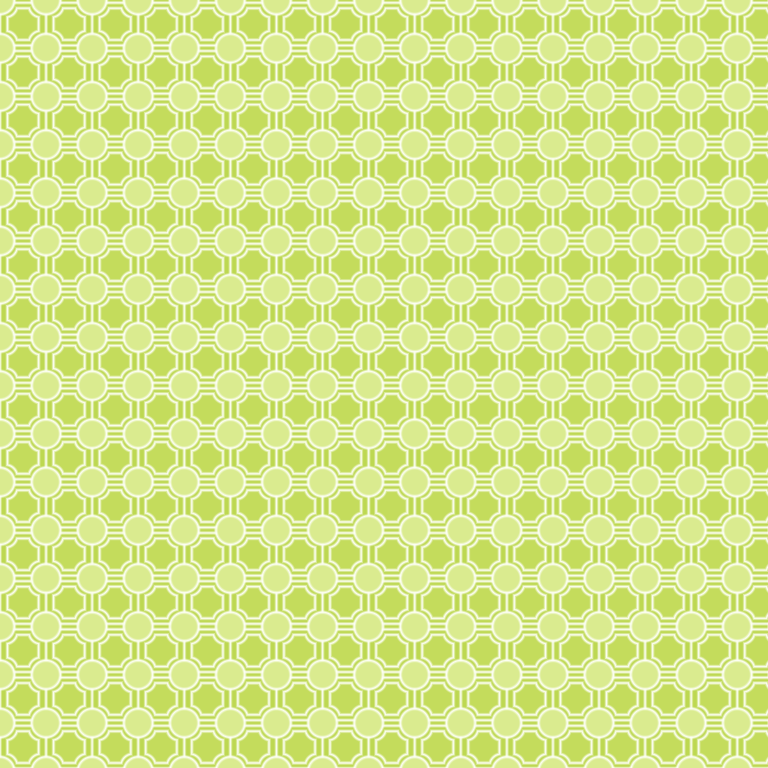
Write a Shadertoy shader that draws this pattern.

```glsl
// Lattice of ringed discs joined by a single upright line and a double level line,
// with an outlined plaque, scooped at its corners, between every four discs.
// One cell is folded by symmetry about its disc and drawn from distance functions.

#define PITCH        vec2(0.0600, 0.06276)  // spacing of the discs
#define RING_RADIUS  0.0187                 // centre line of the ring
#define SCOOP_CENTER 0.0065                 // diagonal offset of the scoop from the disc
#define SCOOP_RADIUS 0.0161                 // arc cut from the plaque corners
#define PLAQUE_INSET vec2(0.0097, 0.0107)   // plaque edge from the disc axes
#define RAIL_OFFSET  0.0036                 // level lines from the disc axis
#define LINE_WIDTH   0.0029
#define SOFTNESS     0.0020                 // half width of an edge
#define LINE_COLOR   vec3(0.995, 1.000, 0.970)
#define DISC_COLOR   vec3(0.855, 0.923, 0.560)
#define PLAQUE_COLOR vec3(0.768, 0.862, 0.362)
#define GROUND_COLOR vec3(0.742, 0.846, 0.318)

// Coverage of the inside of a distance field
float fill(float dist, float soft) {
    return 1.0 - smoothstep(-soft, soft, dist);
}

float stroke(float dist, float soft) {
    return fill(abs(dist) - 0.5 * LINE_WIDTH, soft);
}

float boxDistance(vec2 p, vec2 halfSize) {
    vec2 d = abs(p) - halfSize;
    return length(max(d, 0.0)) + min(max(d.x, d.y), 0.0);
}

void mainImage(out vec4 fragColor, in vec2 fragCoord) {
    float soft = max(SOFTNESS, 0.8 / iResolution.y);
    vec2 p = fragCoord / iResolution.y;
    p.y = 1.0 - p.y;

    // Fold into one quarter cell with the disc at the origin
    vec2 q = abs((fract(p / PITCH + 0.5) - 0.5) * PITCH);
    float ring = length(q) - RING_RADIUS;

    // Box with a round scoop taken from each corner
    float box = boxDistance(q - 0.5 * PITCH, 0.5 * PITCH - PLAQUE_INSET);
    float scoop = length(q - SCOOP_CENTER) - SCOOP_RADIUS;
    float plaque = max(box, -scoop);

    // Plaque, then the connecting lines
    vec3 color = mix(GROUND_COLOR, PLAQUE_COLOR, fill(plaque, soft));
    color = mix(color, LINE_COLOR, stroke(plaque, soft));
    color = mix(color, LINE_COLOR, stroke(q.x, soft));
    color = mix(color, LINE_COLOR, stroke(q.y - RAIL_OFFSET, soft));

    // Ringed disc on top, hiding the line ends
    color = mix(color, DISC_COLOR, fill(ring, soft));
    color = mix(color, LINE_COLOR, stroke(ring, soft));

    fragColor = vec4(color, 1.0);
}
```
